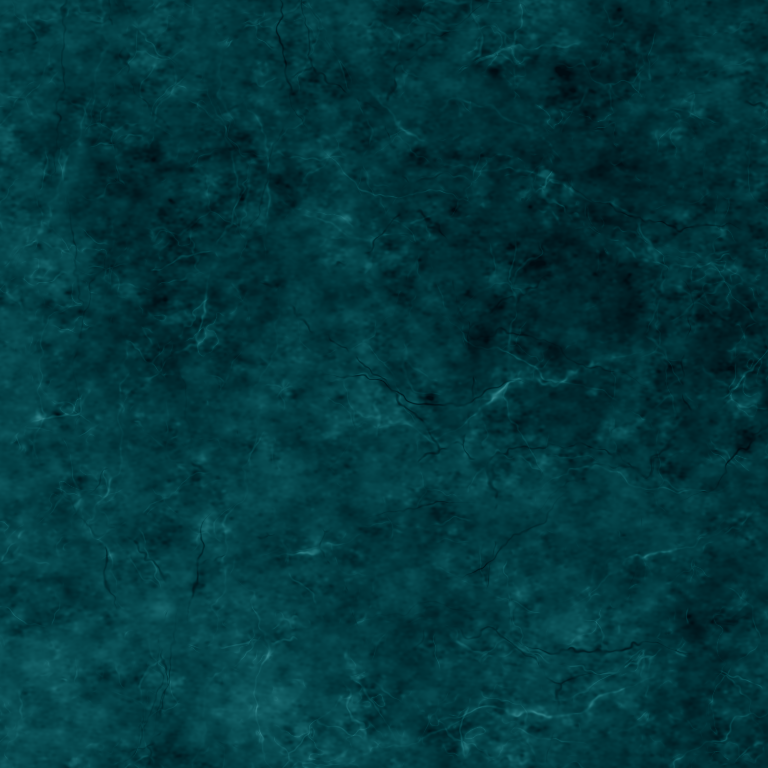
A three.js fragment shader for this texture:

```glsl
#define BASE_TONE 0.226
#define TILT 0.055
#define CLOUD_CONTRAST 0.051
#define CLOUD_SCALE 3.0
#define GRAIN_CONTRAST 0.045
#define GRAIN_SCALE 45.0
#define WARP 0.022
#define VEIN_GAIN 0.17
#define HALO_GAIN 0.09
#define WISP_GAIN 0.09
#define HAIR_GAIN 0.09
#define CRACK_DEPTH 0.6

varying vec2 vUv;

vec3 hash3(vec2 p) {
  vec3 q = fract(p.xyx * vec3(0.1031, 0.1030, 0.0973));
  q += dot(q, q.yxz + 33.33);
  return fract((q.xxy + q.yzz) * q.zyx);
}

// Cellular noise: soft blobs of random sign, one per cell
float blobs(vec2 p) {
  vec2 cell = floor(p);
  float sum = 0.0;
  for (int j = -1; j <= 1; j++) {
    for (int i = -1; i <= 1; i++) {
      vec2 id = cell + vec2(float(i), float(j));
      vec3 h = hash3(id);
      vec2 d = id + h.xy - p;
      float k = max(1.0 - dot(d, d), 0.0);
      sum += (h.z * 2.0 - 1.0) * k * k * k;
    }
  }
  return sum;
}

float layered(vec2 p, int octaves, float gain) {
  float sum = 0.0;
  float amp = 1.0;
  for (int i = 0; i < 7; i++) {
    if (i >= octaves) break;
    sum += amp * blobs(p);
    p = mat2(1.6, 1.3, -1.3, 1.6) * p + 17.3;
    amp *= gain;
  }
  return sum;
}

// Thin lines where two cells meet
float cellEdges(vec2 p, float width) {
  vec2 cell = floor(p);
  float nearest = 8.0;
  float second = 8.0;
  for (int j = -1; j <= 1; j++) {
    for (int i = -1; i <= 1; i++) {
      vec2 id = cell + vec2(float(i), float(j));
      float d = length(id + hash3(id + 71.0).xy - p);
      second = min(second, max(nearest, d));
      nearest = min(nearest, d);
    }
  }
  return 1.0 - smoothstep(0.0, width, second - nearest);
}

// Upright on the left, falling at upper right, rising at lower right
float heading(vec2 c) {
  float slope = mix(0.3, -0.5, step(0.5, c.y));
  return mix(1.5, slope, step(0.38, c.x));
}

// Scattered tapering strokes, one per square of a 5 by 5 grid
float strokes(vec2 p, float seed, float width) {
  float ink = 0.0;
  for (int j = 0; j < 5; j++) {
    for (int i = 0; i < 5; i++) {
      vec2 id = vec2(float(i), float(j));
      vec3 place = hash3(id + seed);
      vec3 shape = hash3(id + seed + 40.0);
      vec2 center = (id + place.xy) / 5.0;
      float a = heading(center) + (place.z - 0.5) * 0.8;
      vec2 q = mat2(cos(a), -sin(a), sin(a), cos(a)) * (p - center);
      q.y += 0.006 * sin(q.x * 24.0 + 6.3 * shape.y);
      float reach = mix(0.05, 0.18, shape.x);
      float taper = 1.0 - smoothstep(0.25, 1.0, abs(q.x) / reach);
      float across = q.y / (width * (0.4 + 0.6 * taper));
      ink = max(ink, shape.z * taper * exp(-across * across));
    }
  }
  return ink;
}

// Teal ramp: red only rises in the lighter tones
vec3 teal(float tone) {
  float lift = max(tone - 0.17, 0.0);
  return vec3(1.8 * lift * lift, tone, tone + 0.024);
}

void main() {
  vec2 p = vUv;
  vec2 bend = vec2(layered(p * 6.0 + 5.0, 5, 0.62), layered(p * 6.0 + 53.0, 5, 0.62));
  vec2 w = p + WARP * bend;

  // Mottled ground with sharp unwarped grain, stronger in the pale patches
  float patches = smoothstep(-0.4, 0.8, layered(p * 16.0 + 31.0, 4, 0.8));
  float region = smoothstep(-0.2, 0.6, layered(p * 3.5 + 87.0, 2, 0.6));
  float grain = layered(p * GRAIN_SCALE * vec2(0.85, 1.15) + 61.0, 3, 0.85);
  float tone = BASE_TONE + TILT * dot(p - 0.5, vec2(-1.0, -0.3));
  tone += CLOUD_CONTRAST * layered(mix(p, w, 0.4) * CLOUD_SCALE + 9.0, 5, 0.85);
  tone += GRAIN_CONTRAST * (0.7 + 0.7 * patches) * grain;

  // Pale veins with broken halos, wisps and hairlines
  float broken = patches * (0.6 + 0.4 * region);
  float ridge = max(1.0 - abs(layered(w * 9.0 + 23.0, 4, 0.65)), 0.0);
  float hairs = max(cellEdges(w * 6.0, 0.03), 0.7 * cellEdges(w * 13.0 + 4.0, 0.05));
  tone += HALO_GAIN * patches * strokes(w, 3.0, 0.013);
  tone += VEIN_GAIN * (0.3 + 0.7 * patches) * max(strokes(w, 3.0, 0.0026), 0.7 * strokes(w, 207.0, 0.0018));
  tone += WISP_GAIN * region * patches * pow(ridge, 16.0);
  tone += HAIR_GAIN * broken * hairs;

  // Dark cracks, breaking up where the patches thin out
  float crack = strokes(w, 112.0, 0.0017) * (0.4 + 0.6 * patches);
  crack = max(crack, 0.6 * (1.0 - region) * patches * cellEdges(w * 4.5 + 13.0, 0.022));
  tone *= 1.0 - CRACK_DEPTH * crack;

  gl_FragColor = vec4(teal(clamp(tone, 0.05, 0.52)), 1.0);
}
```
